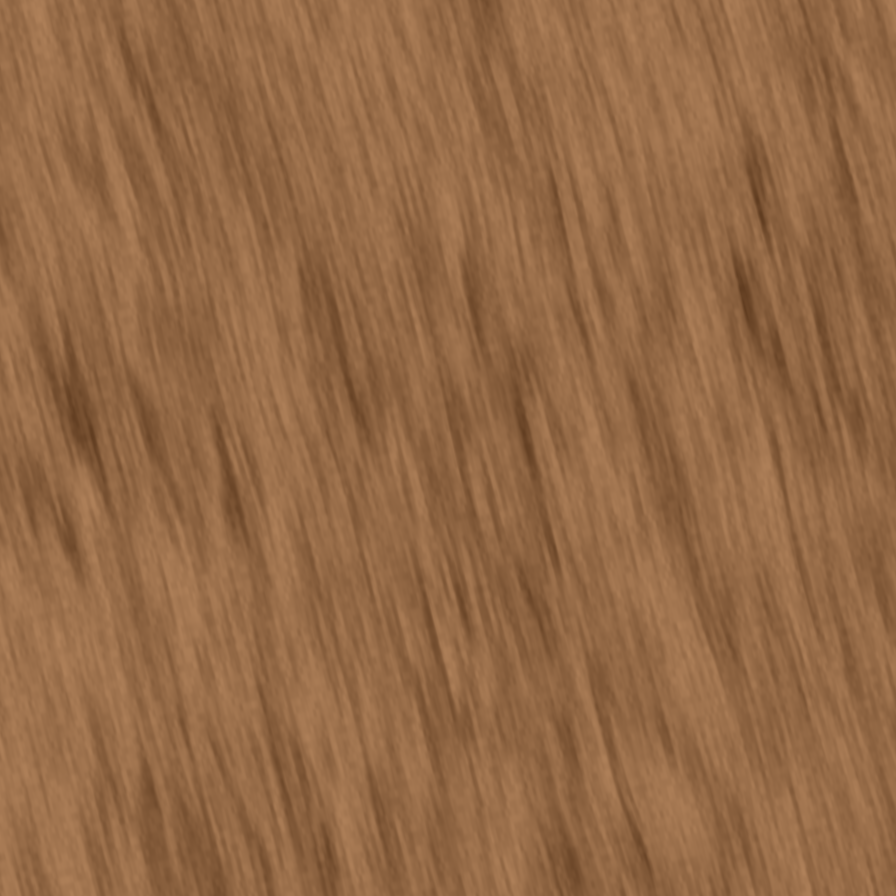
A three.js fragment shader for this texture:

```glsl
varying vec2 vUv;

const vec3 WOOD_MEAN = vec3(0.592, 0.422, 0.281);
const vec3 TONE_STEP = vec3(0.043, 0.037, 0.031);
const float GRAIN_LEAN = 0.235;      // radians away from vertical
const float LEAN_SPREAD = 0.025;     // lean change between layers
const float WARP_AMOUNT = 0.005;
const float GRAIN_CONTRAST = 1.5;
const float PATCH_WEIGHT = 0.32;
const float COARSE_WEIGHT = 0.32;
const float WEIGHT_GROWTH = 1.4;
const float FLECK_DEPTH = 2.5;
const float SPECKLE = 0.55;
const float LIGHT_LIMIT = 3.2;
const float DARK_LIMIT = 4.5;
const vec2 PATCH_SCALE = vec2(9.0, 4.2);
const vec2 FLECK_SCALE = vec2(78.0, 8.0);
const vec2 COARSE_SCALE = vec2(26.0, 5.5);
const vec2 SCALE_GROWTH = vec2(1.95, 1.42);
const int GRAIN_LAYERS = 4;

float hash(vec2 p) {
  vec3 q = fract(p.xyx * 0.1031);
  q += dot(q, q.yzx + 33.33);
  return fract((q.x + q.y) * q.z);
}

vec2 fade(vec2 t) {
  return t * t * t * (t * (t * 6.0 - 15.0) + 10.0);
}

// Smooth value noise from -1 to 1
float valueNoise(vec2 p) {
  vec2 cell = floor(p);
  vec2 f = fade(p - cell);
  float low = mix(hash(cell), hash(cell + vec2(1.0, 0.0)), f.x);
  float high = mix(hash(cell + vec2(0.0, 1.0)), hash(cell + 1.0), f.x);
  return mix(low, high, f.y) * 2.0 - 1.0;
}

// One fibre: noise along its length, shifted at random
float fibre(float column, float along) {
  float y = along + hash(vec2(column, 7.0)) * 61.0;
  float cell = floor(y);
  float f = fade(vec2(y - cell)).x;
  return mix(hash(vec2(column, cell)), hash(vec2(column, cell + 1.0)), f);
}

// Neighbouring fibres blended, from -1 to 1; their ends are staggered
float strands(vec2 p) {
  float column = floor(p.x);
  float f = fade(vec2(p.x - column)).x;
  return mix(fibre(column, p.y), fibre(column + 1.0, p.y), f) * 2.0 - 1.0;
}

// x across the grain, y along it
vec2 grainSpace(vec2 p, float lean) {
  float c = cos(lean);
  float s = sin(lean);
  return vec2(c * p.x + s * p.y, c * p.y - s * p.x);
}

void main() {
  vec2 grain = grainSpace(vUv, GRAIN_LEAN);
  float warp = WARP_AMOUNT * valueNoise(grain * vec2(7.0, 6.0) + 31.0);

  // Broad light and dark patches
  float patches = valueNoise(grain * PATCH_SCALE + 11.0);
  float tone = PATCH_WEIGHT * patches;

  // Fibres from coarse to fine, each layer leaning a little differently
  vec2 scale = COARSE_SCALE;
  float weight = COARSE_WEIGHT;
  for (int i = 0; i < GRAIN_LAYERS; i++) {
    float layer = float(i);
    float lean = GRAIN_LEAN + LEAN_SPREAD * (mod(layer, 2.0) * 2.0 - 1.0);
    vec2 p = grainSpace(vUv, lean);
    p.x += warp;
    tone += weight * strands(p * scale + 40.0 + 23.0 * layer);
    scale *= SCALE_GROWTH;
    weight *= WEIGHT_GROWTH;
  }
  tone *= GRAIN_CONTRAST;

  // Dark flecks gathered in the darker patches
  float fleck = strands((grain + vec2(warp, 0.0)) * FLECK_SCALE + 170.0);
  float gather = smoothstep(0.4, -0.6, patches + 0.7 * valueNoise(grain * vec2(20.0, 7.0) + 70.0));
  tone -= FLECK_DEPTH * smoothstep(0.1, 0.95, fleck) * gather;

  // Lights level off, darks run deeper
  float lifted = LIGHT_LIMIT * (1.0 - exp(-max(tone, 0.0) / LIGHT_LIMIT));
  tone = max(min(tone, 0.0) + lifted, -DARK_LIMIT);

  // Fine speckle over the fibres
  tone += SPECKLE * valueNoise(grain * vec2(280.0, 120.0));
  gl_FragColor = vec4(WOOD_MEAN + TONE_STEP * tone, 1.0);
}
```
